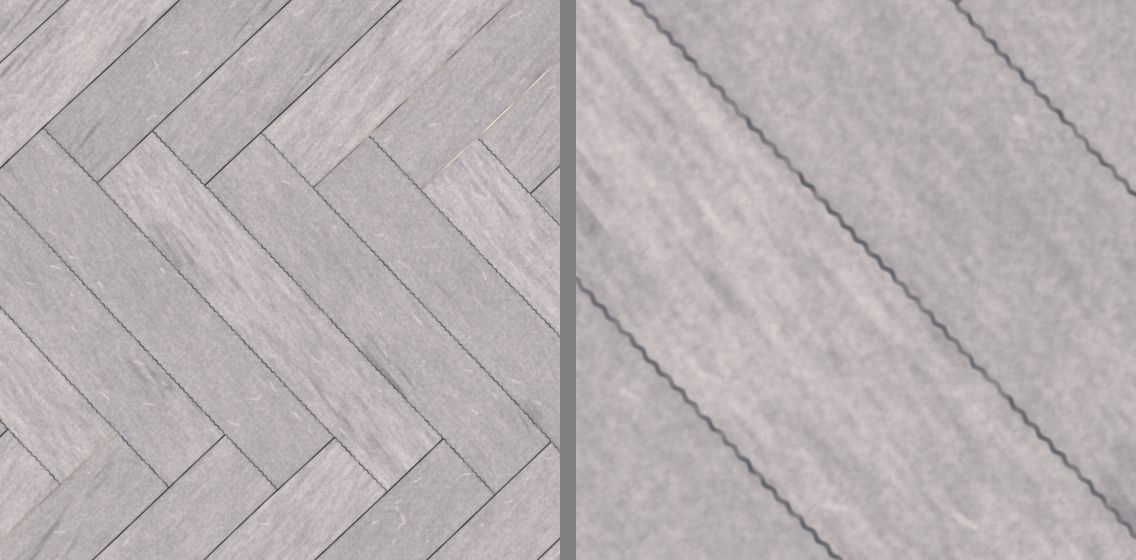
Left, the full canvas; right, a detail of the centre.
This texture is drawn by a three.js fragment shader. Its source:

```glsl
// Herringbone floor of worn grey-pink wooden planks, laid on the diagonal.
// The canvas is turned into plank widths (u, v); each point finds its plank, and
// grain, flecks, stains and joints are then drawn in that plank's own frame.

#define ORIGIN vec2(0.1712, 0.6732)
#define ALONG_U vec2(0.0936, -0.0992)
#define ALONG_V vec2(0.1008, 0.0947)
#define PLANK_LENGTH 5.56
#define DARK_WOOD vec3(0.610, 0.590, 0.607)
#define LIGHT_WOOD vec3(0.840, 0.805, 0.800)
#define JOINT_COLOR vec3(0.36, 0.37, 0.40)
#define GROOVE_COLOR vec3(0.23, 0.23, 0.26)
#define SAND_COLOR vec3(0.74, 0.69, 0.63)
#define FLECK_COLOR vec3(0.87, 0.84, 0.83)
#define FLECK_GRID vec2(2.3, 3.0)

varying vec2 vUv;

float hash(vec2 p) {
  return fract(sin(dot(p, vec2(127.1, 311.7))) * 43758.5453);
}

float noise(vec2 p) {
  vec2 i = floor(p), f = fract(p);
  f = f * f * (3.0 - 2.0 * f);
  return mix(mix(hash(i), hash(i + vec2(1.0, 0.0)), f.x),
             mix(hash(i + vec2(0.0, 1.0)), hash(i + 1.0), f.x), f.y);
}

float fbm(vec2 p) {
  float sum = 0.0, gain = 0.5;
  for (int i = 0; i < 4; i++) {
    sum += gain * noise(p);
    p = p * 2.03 + 17.3;
    gain *= 0.5;
  }
  return sum / 0.9375;
}

// Short tilted scratches, at most one per grid cell
float flecks(vec2 q, vec2 seed) {
  vec2 cell = floor(q * FLECK_GRID), id = cell + seed;
  vec2 centre = 0.35 + 0.3 * vec2(hash(id + 3.1), hash(id + 7.7));
  vec2 d = (fract(q * FLECK_GRID) - centre) / FLECK_GRID;
  float tilt = (hash(id + 1.9) - 0.3) * 1.1;
  d = vec2(d.x * cos(tilt) + d.y * sin(tilt), d.y * cos(tilt) - d.x * sin(tilt));
  d.x = max(abs(d.x) - 0.08 * hash(id + 5.3), 0.0);
  float ragged = 0.016 * (noise(q * 40.0) - 0.5);
  return (1.0 - smoothstep(0.003, 0.024, length(d) + ragged)) * step(0.68, hash(id));
}

// Curved scar: part of a ring with a ragged outline
float scar(vec2 d) {
  float ring = abs(length(d * vec2(0.8, 1.0)) - 0.13 - 0.06 * noise(d * 14.0));
  float part = smoothstep(-0.04, 0.06, d.x + 0.4 * d.y);
  return (1.0 - smoothstep(0.004, 0.028, ring)) * part;
}

void main() {
  vec2 rel = vUv - ORIGIN;
  vec2 p = vec2(dot(rel, ALONG_U) / dot(ALONG_U, ALONG_U),
                dot(rel, ALONG_V) / dot(ALONG_V, ALONG_V));
  p += 0.025 * (vec2(noise(p * 0.7), noise(p * 0.7 + 31.0)) - 0.5);

  // Find the plank: q is (along, across), row and column count the repeats
  vec2 q = vec2(0.0);
  float row = 0.0, column = 0.0, isU = 1.0;
  for (int i = -1; i <= 1; i++) {
    float c = float(i);
    vec2 s = p - c * PLANK_LENGTH * vec2(1.0, -1.0);
    float rowU = floor(s.y), rowV = floor(s.x) + 1.0;
    float alongU = s.x - rowU, alongV = s.y - rowV;
    if (alongU >= 0.0 && alongU < PLANK_LENGTH) {
      q = vec2(alongU, fract(s.y));
      row = rowU; column = c; isU = 1.0;
    } else if (alongV >= 0.0 && alongV < PLANK_LENGTH) {
      q = vec2(alongV, fract(s.x));
      row = rowV; column = c; isU = 0.0;
    }
  }
  vec2 seed = vec2(row * 13.0 + column * 41.0, isU * 57.0 + row * 5.0);

  // Plank tone cycles light, dark, middle, with some random drift
  float phase = isU > 0.5 ? row - 0.2 : row + 1.2 + 2.0 * column;
  float cycle = cos(6.28319 * phase / 3.0);
  float streaky = smoothstep(-0.6, 0.8, cycle);
  float tone = 0.54 + 0.11 * cycle + 0.06 * (hash(seed) - 0.5);

  // Grain: broad mottling, slanted streaks, fine fibres and speckle
  vec2 g = vec2(q.x, q.y + 0.12 * q.x);
  tone += 0.28 * (fbm(q * vec2(0.9, 1.8) + seed) - 0.5);
  tone += mix(0.20, 0.62, streaky) * (fbm(g * vec2(2.6, 13.0) + seed * 1.7) - 0.5);
  tone += mix(0.16, 0.26, streaky) * (noise(g * vec2(8.0, 32.0) + seed) - 0.5);
  tone += 0.26 * (noise(p * 29.0) - 0.5) + 0.22 * (noise(p * vec2(66.0, 52.0)) - 0.5);
  float stain = smoothstep(0.58, 0.80, fbm(q * vec2(0.6, 2.6) + seed * 2.3 + 9.0));
  tone -= 0.50 * stain * smoothstep(0.40, 0.80, noise(g * vec2(2.2, 19.0) + seed));
  vec3 color = mix(DARK_WOOD, LIGHT_WOOD, clamp(tone, -0.25, 1.1));

  // Wear: scattered flecks, and one scar on each dark plank
  float flip = mod(row, 2.0);
  vec2 scarAt = vec2(mix(1.45, PLANK_LENGTH - 1.25, flip), 0.30 + 0.38 * isU);
  float wear = 0.75 * flecks(q, seed) * (0.3 + 0.7 * noise(q * 13.0));
  wear += 0.7 * scar(q - scarAt) * step(cycle, -0.5) * noise(q * 16.0);
  color = mix(color, FLECK_COLOR, min(wear, 0.8));

  // Joints: thin broken rope-like lines along u, thin grooves along v
  float side = min(q.y, 1.0 - q.y), end = min(q.x, PLANK_LENGTH - q.x);
  float distU = mix(end, side, isU), distV = mix(side, end, isU);
  float acrossU = isU > 0.5 ? q.y : q.x, reachU = isU > 0.5 ? 1.0 : PLANK_LENGTH;
  float signedU = acrossU < 0.5 * reachU ? distU : -distU;
  float lineV = floor(10.0 * (p.y - signedU) + 0.5);
  float bead = noise(vec2(p.x * 21.0, lineV));
  float rope = 0.006 * sin(p.x * 75.0) + 0.010 * (noise(vec2(p.x * 9.0, lineV + 0.5)) - 0.5);
  float joint = 1.0 - smoothstep(0.002, 0.019, abs(signedU + rope));
  color *= 1.0 - 0.05 * (1.0 - smoothstep(0.0, 0.05, min(distU, distV)));
  color = mix(color, JOINT_COLOR, joint * (0.42 + 0.55 * bead));

  // A band of grooves is filled with pale sand
  float acrossV = isU > 0.5 ? q.x : q.y, reachV = isU > 0.5 ? PLANK_LENGTH : 1.0;
  float lineU = p.x + (acrossV < 0.5 * reachV ? -distV : distV);
  float sandy = 1.0 - smoothstep(0.55, 0.65, abs(lineU - 2.5));
  float sandTone = 0.45 + 0.35 * (lineU - 2.0) + 0.6 * noise(vec2(p.y * 4.0, lineU));
  vec3 groove = mix(GROOVE_COLOR, SAND_COLOR * sandTone, sandy);
  float cut = 1.0 - smoothstep(0.003, 0.017, distV);
  color = mix(color, groove, cut * (0.55 + 0.40 * noise(p * 6.0)));

  gl_FragColor = vec4(color, 1.0);
}
```
